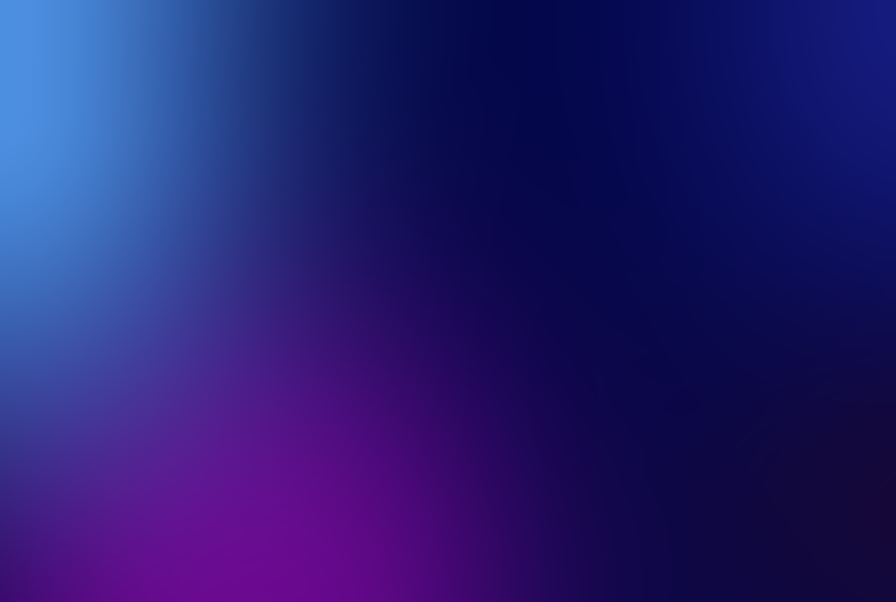
A Shadertoy shader for this background:

```glsl
// Soft night gradient: sky-blue and violet glows on the left, royal blue and plum on the right.

// Colours
const vec3 NAVY_TOP    = vec3(0.000, 0.010, 0.260);
const vec3 NAVY_BOTTOM = vec3(0.025, 0.025, 0.270);
const vec3 SKY         = vec3(0.300, 0.560, 0.880);
const vec3 VIOLET      = vec3(0.420, 0.030, 0.560);
const vec3 ROYAL       = vec3(0.085, 0.110, 0.500);
const vec3 PLUM        = vec3(0.085, 0.030, 0.220);

// Glow centres and radii, as fractions of the canvas
const vec2 VIOLET_CENTRE = vec2(0.27, -0.02);
const vec2 VIOLET_RADIUS = vec2(0.31, 0.55);
const vec2 ROYAL_CENTRE  = vec2(1.05, 1.00);
const vec2 ROYAL_RADIUS  = vec2(0.30, 0.55);
const vec2 PLUM_CENTRE   = vec2(1.05, 0.15);
const vec2 PLUM_RADIUS   = vec2(0.27, 0.30);

// Sky glow: width at the bottom and top, and the heights of its vertical fade
const vec2 SKY_WIDTH = vec2(0.25, 0.295);
const vec2 SKY_FADE  = vec2(-0.10, 0.82);

// Falloff exponents: 2 is Gaussian, higher is flatter in the core
const float SOFT = 2.0;
const float FULL = 2.6;

// Elliptical glow, 1 at its centre
float glow(vec2 p, vec2 centre, vec2 radius, float falloff) {
    return exp(-pow(length((p - centre) / radius), falloff));
}

// Glow along the left edge that fades towards the bottom
float edgeGlow(vec2 p) {
    float across = p.x / mix(SKY_WIDTH.x, SKY_WIDTH.y, p.y);
    return exp(-across * across) * smoothstep(SKY_FADE.x, SKY_FADE.y, p.y);
}

void mainImage(out vec4 fragColor, in vec2 fragCoord) {
    vec2 uv = fragCoord / iResolution.xy;

    // Dark ground
    vec3 colour = mix(NAVY_BOTTOM, NAVY_TOP, uv.y);

    // Right side
    colour = mix(colour, ROYAL, glow(uv, ROYAL_CENTRE, ROYAL_RADIUS, SOFT));
    colour = mix(colour, PLUM, glow(uv, PLUM_CENTRE, PLUM_RADIUS, SOFT));

    // Left side
    colour = mix(colour, VIOLET, glow(uv, VIOLET_CENTRE, VIOLET_RADIUS, FULL));
    colour = mix(colour, SKY, edgeGlow(uv));

    fragColor = vec4(colour, 1.0);
}
```
